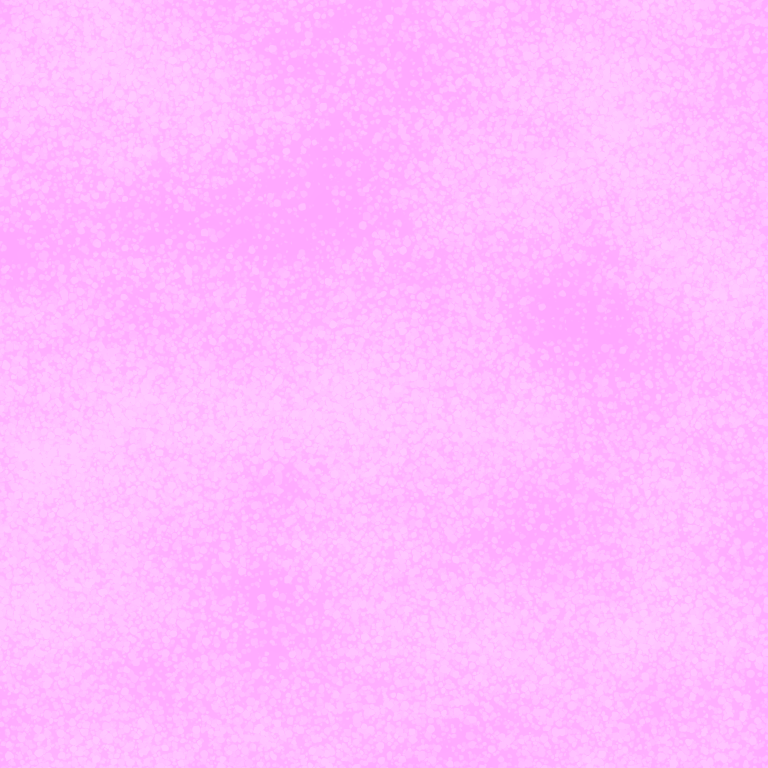
Reproduce this texture procedurally as a three.js fragment shader.

```glsl
varying vec2 vUv;

const vec3 DEEP_PINK = vec3(1.0, 0.65, 1.0);
const vec3 PALE_PINK = vec3(1.0, 0.79, 1.0);

vec3 hash3(vec2 cell) {
  vec3 p = fract(cell.xyx * vec3(0.1031, 0.1030, 0.0973));
  p += dot(p, p.yxz + 33.33);
  return fract((p.xxy + p.yzz) * p.zyx);
}

float cornerSlope(vec2 cell, vec2 offset) {
  float angle = 6.2832 * hash3(cell).x;
  return dot(vec2(cos(angle), sin(angle)), offset);
}

float gradientNoise(vec2 p) {
  vec2 cell = floor(p);
  vec2 f = fract(p);
  vec2 blend = f * f * f * (f * (f * 6.0 - 15.0) + 10.0);
  vec2 e = vec2(1.0, 0.0);
  float low = mix(cornerSlope(cell, f), cornerSlope(cell + e.xy, f - e.xy), blend.x);
  float high = mix(cornerSlope(cell + e.yx, f - e.yx), cornerSlope(cell + e.xx, f - e.xx), blend.x);
  return mix(low, high, blend.y);
}

float cloudNoise(vec2 p) {
  float sum = 0.0;
  float amplitude = 1.0;
  for (int octave = 0; octave < 5; octave++) {
    sum += amplitude * gradientNoise(p);
    p = p * 2.03 + vec2(17.3, 9.1);
    amplitude *= 0.5;
  }
  return sum;
}

// Scattered soft-edged flakes; density sets the share of cells that hold one
float flakes(vec2 p, float density, float softness) {
  vec2 cell = floor(p);
  float cover = 0.0;
  for (int y = -1; y <= 1; y++) {
    for (int x = -1; x <= 1; x++) {
      vec2 neighbour = cell + vec2(float(x), float(y));
      vec2 center = neighbour + hash3(neighbour).xy;
      vec3 traits = hash3(neighbour + 71.0);
      float presence = smoothstep(-0.1, 0.1, density - traits.x);
      float radius = mix(0.3, 0.75, traits.y) * presence;
      float disc = 1.0 - smoothstep(radius - softness, radius + softness, distance(p, center));
      cover = max(cover, disc * presence * mix(0.5, 1.0, traits.z));
    }
  }
  return cover;
}

void main() {
  // Broad drifts, slightly wider than tall
  float cloud = cloudNoise(vUv * vec2(3.0, 4.0) + vec2(5.2, 11.7));

  // Coarse and fine speckle, ragged at the rims
  vec2 ragged = vUv + 0.002 * vec2(gradientNoise(vUv * 180.0), gradientNoise(vUv * 180.0 + 43.0));
  float density = clamp(0.5 + 0.7 * cloud, 0.03, 1.0);
  float coarse = flakes(ragged * 135.0, density, 0.14);
  float fine = flakes(ragged * 215.0 + 29.0, density, 0.22);
  float grain = max(coarse, 0.9 * fine);

  float tone = 0.5 + 0.4 * cloud + 0.65 * (grain - 0.42);
  gl_FragColor = vec4(mix(DEEP_PINK, PALE_PINK, clamp(tone, 0.0, 1.0)), 1.0);
}
```
